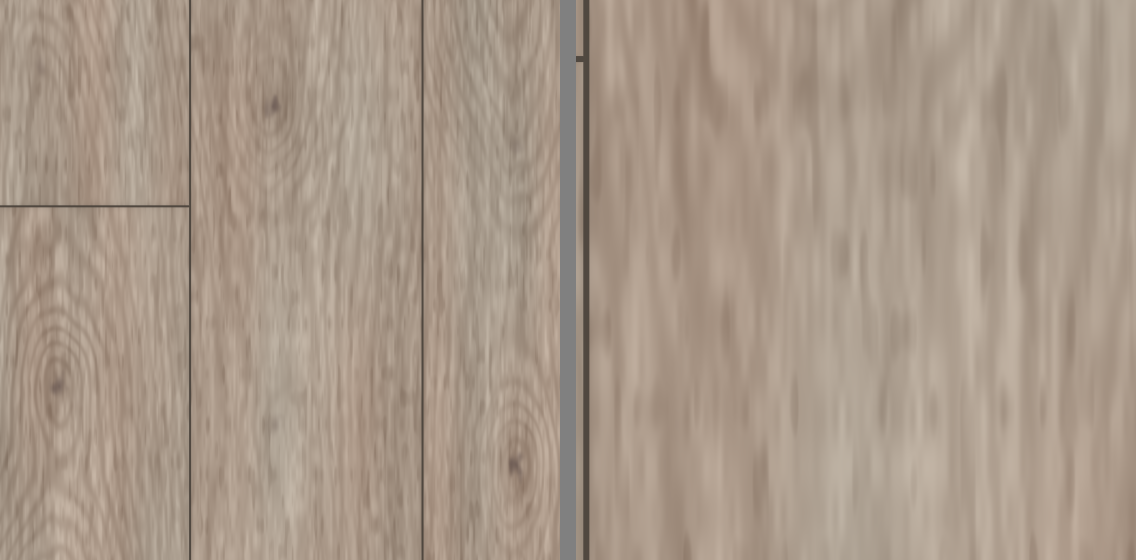
Left: the whole. Right: its middle third, enlarged.
This texture is drawn by a WebGL 2 fragment shader. Its source:

```glsl
#version 300 es
precision highp float;
// Pale oak floor planks with flowing grain, soft knots and thin dark joints.

#define PLANK_WIDTH 0.415
#define PLANK_LENGTH 2.5
#define FIRST_JOINT vec2(0.3395, 0.6315)
#define JOINT_STAGGER 0.83
#define JOINT_HALF_WIDTH 0.0018
#define RING_DENSITY 68.0
#define KNOT_SPACING 0.57
#define KNOT_SIZE vec2(0.013, 0.023)
#define WOOD_DARK vec3(0.54, 0.47, 0.41)
#define WOOD_LIGHT vec3(0.78, 0.725, 0.665)
#define KNOT_COLOR vec3(0.40, 0.335, 0.315)
#define JOINT_COLOR vec3(0.29, 0.26, 0.23)

uniform vec2 u_resolution;
out vec4 fragColor;

float hash(vec2 p) {
    return fract(sin(dot(p, vec2(127.1, 311.7))) * 43758.5453);
}

float noise(vec2 p) {
    vec2 i = floor(p), f = fract(p);
    f = f * f * (3.0 - 2.0 * f);
    return mix(mix(hash(i), hash(i + vec2(1, 0)), f.x),
               mix(hash(i + vec2(0, 1)), hash(i + vec2(1, 1)), f.x), f.y);
}

// Noise centred on zero
float wave(vec2 p) {
    return noise(p) - 0.5;
}

// Wood color; across is the distance from the left joint of the plank
vec3 wood(vec2 p, float across, vec2 plank) {
    float seed = hash(plank + 3.7);
    vec2 q = p + seed * vec2(17.0, 29.0);

    // Rings spread around a wandering heart line
    float heart = 0.165 + 0.05 * (seed - 0.5) + 0.03 * wave(vec2(q.y * 3.0, seed));
    float dx = across - heart;
    float depth = 0.22 * noise(vec2(q.y * 1.7, 5.0 + seed));
    float ring = length(vec2(dx, depth));
    ring += 0.035 * wave(q * vec2(9.0, 2.2)) + 0.007 * wave(q * vec2(45.0, 14.0));

    // Knots push the rings outward and darken the wood
    float core = 0.0, halo = 0.0;
    for (float k = -1.0; k <= 2.0; k++) {
        float dy = p.y - (0.24 + KNOT_SPACING * k - 0.07 * plank.x);
        float strength = mix(0.3, 1.0, mod(k + plank.x, 2.0));
        vec2 d = vec2(dx + 0.012 * wave(q * vec2(30.0, 22.0)), dy);
        float r = length(d / KNOT_SIZE) + 0.9 * wave(q * vec2(110.0, 60.0));
        vec2 spread = vec2(dx / 0.06, dy / 0.12);
        ring -= 0.055 * strength * exp(-dot(spread, spread));
        core += strength * (1.0 - smoothstep(0.0, 1.3, r));
        halo += strength * exp(-r * r / 7.0);
    }

    // Layers of grain, from broad streaks to short pores
    float broad = wave(q * vec2(11.0, 1.6));
    float streak = wave(q * vec2(48.0, 2.5));
    float fiber = wave(q * vec2(130.0, 9.0));
    float pore = wave(q * vec2(260.0, 34.0));
    float fleck = smoothstep(0.62, 0.9, noise(q * vec2(170.0, 22.0) + 41.0));

    float line = pow(0.5 + 0.5 * sin(6.2832 * ring * RING_DENSITY), 2.0);
    float patches = 0.35 + 0.9 * noise(q * vec2(8.0, 3.0) + 9.0);
    line = (line - 0.37) * patches * (0.75 + pore);

    float tone = 0.53 + 0.07 * (seed - 0.5);
    tone += 0.32 * broad + 0.26 * streak + 0.28 * fiber + 0.25 * pore;
    tone -= 0.30 * line + 0.20 * fleck + 0.26 * halo;

    vec3 color = mix(WOOD_DARK, WOOD_LIGHT, clamp(tone, -0.15, 1.1));
    // Slight drift between rosy and grey wood
    color += vec3(0.012, -0.006, -0.010) * 2.0 * wave(q * vec2(14.0, 2.0) + 23.0);
    return mix(color, KNOT_COLOR, clamp(0.8 * core, 0.0, 0.85));
}

void main() {
    vec2 p = gl_FragCoord.xy / u_resolution;
    float pixel = 1.0 / min(u_resolution.x, u_resolution.y);

    // Plank column and its staggered row
    float column = floor((p.x - FIRST_JOINT.x) / PLANK_WIDTH);
    float across = p.x - FIRST_JOINT.x - column * PLANK_WIDTH;
    float start = FIRST_JOINT.y + JOINT_STAGGER * (column + 1.0);
    float row = floor((p.y - start) / PLANK_LENGTH);
    float along = p.y - start - row * PLANK_LENGTH;

    vec3 color = wood(p, across, vec2(column, row));

    // Dark joints with a faint shaded edge
    float edge = min(min(across, PLANK_WIDTH - across),
                     min(along, PLANK_LENGTH - along));
    color *= 1.0 - 0.10 * exp(-edge / 0.004);
    float joint = 1.0 - smoothstep(-0.6 * pixel, 0.6 * pixel, edge - JOINT_HALF_WIDTH);
    color = mix(color, JOINT_COLOR, 0.92 * joint);

    fragColor = vec4(color, 1.0);
}
```
